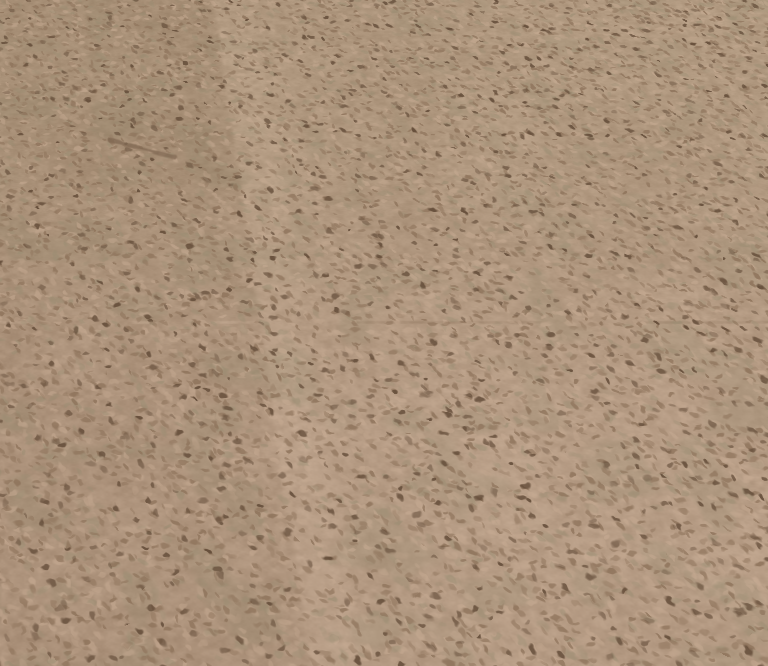
This texture is drawn by a WebGL 2 fragment shader. Its source:

```glsl
#version 300 es
precision highp float;
// Speckled tan stone floor in mild perspective, with soft slab joints and brown grains.

uniform vec2 u_resolution;
out vec4 fragColor;

const vec3 GROUND = vec3(0.712, 0.609, 0.518);
const vec3 PALE = vec3(0.785, 0.675, 0.580);
const vec3 BROWN = vec3(0.555, 0.450, 0.355);
const vec3 DARK = vec3(0.370, 0.280, 0.205);
const vec3 OLIVE = vec3(0.600, 0.550, 0.445);

const float PERSPECTIVE = 0.30;    // shrink from bottom to top
const float VANISH_X = -0.02;      // x towards which the slabs converge
const float JOINT_X = 0.466;       // upright joint, at the bottom edge
const float JOINT_Y = 0.516;       // level joint
const float LEFT_SHADE = 0.033;    // the left slab is darker
const float MOTTLE = 0.085;        // fine tone variation
const float CLOUD = 0.045;         // broad tone variation
const float TILT = -0.45;          // mean grain direction
const float TILT_SPREAD = 2.0;
const float WARP = 0.0055;         // raggedness of grain outlines

float hash(vec2 p) {
    return fract(sin(dot(p, vec2(127.1, 311.7))) * 43758.5453);
}

float noise(vec2 p) {
    vec2 cell = floor(p), f = fract(p);
    f = f * f * (3.0 - 2.0 * f);
    float low = mix(hash(cell), hash(cell + vec2(1, 0)), f.x);
    float high = mix(hash(cell + vec2(0, 1)), hash(cell + vec2(1, 1)), f.x);
    return mix(low, high, f.y);
}

float fbm(vec2 p) {
    float sum = 0.0, amp = 0.5;
    for (int i = 0; i < 3; i++) {
        sum += amp * noise(p);
        p = p * 2.03 + 17.3;
        amp *= 0.5;
    }
    return sum / 0.875;
}

// Scattered soft ellipses; radii are in units of one grid cell
float grains(vec2 p, float cellSize, float share, vec2 radii, float seed) {
    p = p / cellSize + seed;
    vec2 home = floor(p);
    float cover = 0.0;
    for (int j = -1; j <= 1; j++) {
        for (int i = -1; i <= 1; i++) {
            vec2 id = home + vec2(i, j);
            float present = step(hash(id + 3.7), share);
            vec2 centre = id + vec2(hash(id + 11.3), hash(id + 23.9));
            float angle = TILT + TILT_SPREAD * (hash(id + 37.1) - 0.5);
            float size = mix(0.65, 1.25, hash(id + 51.7));
            vec2 d = p - centre;
            float c = cos(angle), s = sin(angle);
            d = vec2(c * d.x + s * d.y, c * d.y - s * d.x) / (radii * size);
            float strength = mix(0.4, 1.0, hash(id + 67.3));
            cover = max(cover, present * strength * smoothstep(1.35, 0.55, length(d)));
        }
    }
    return cover;
}

float segmentDistance(vec2 p, vec2 a, vec2 b) {
    vec2 ab = b - a;
    return length(p - a - ab * clamp(dot(p - a, ab) / dot(ab, ab), 0.0, 1.0));
}

void main() {
    vec2 p = gl_FragCoord.xy / u_resolution.y;

    // Floor plane
    float depth = 1.0 - PERSPECTIVE * p.y;
    vec2 q = vec2(p.x - VANISH_X, p.y) / depth;
    vec2 ragged = q + WARP * (vec2(noise(q * 150.0), noise(q * 150.0 + 41.0)) - 0.5);

    // Ground tone: mottling, clouds and a greener cast far away
    float cloud = fbm(q * 5.0);
    vec3 color = GROUND + CLOUD * (cloud - 0.5);
    color += MOTTLE * (fbm(q * vec2(75.0, 100.0)) - 0.5);
    color += vec3(-0.022, -0.013, -0.020) * smoothstep(0.35, 0.9, p.y);
    color = mix(color, OLIVE, 0.25 * smoothstep(0.58, 0.80, noise(q * 17.0 + 9.0)));

    // Slabs and joints
    float side = q.x - (JOINT_X - VANISH_X) + 0.006 * (noise(q * 20.0) - 0.5);
    color -= LEFT_SHADE * smoothstep(0.006, -0.006, side);
    color += 0.018 * smoothstep(0.10, 0.0, abs(side - 0.04));
    float level = smoothstep(0.0035, 0.0005, abs(p.y - JOINT_Y));
    float worn = smoothstep(0.35, 0.65, noise(vec2(p.x * 14.0, 5.0)));
    color += level * worn * mix(0.045, -0.035, smoothstep(0.3, 0.6, p.x));

    // Grains, from pale flecks to dark chips
    float crowd = 0.7 + 0.6 * cloud;
    float pale = grains(ragged, 0.021, 0.50, vec2(0.42, 0.22), 5.0);
    float olive = grains(ragged, 0.024, 0.30, vec2(0.40, 0.22), 71.0);
    float brown = grains(ragged, 0.0175, 0.60 * crowd, vec2(0.42, 0.21), 29.0);
    float dark = grains(ragged, 0.029, 0.50 * crowd, vec2(0.235, 0.145), 53.0);
    color = mix(color, PALE, 0.55 * pale);
    color = mix(color, OLIVE, 0.55 * olive);
    color = mix(color, BROWN, 0.85 * brown);
    color = mix(color, DARK, 0.85 * dark);

    // One short scratch
    float scratch = segmentDistance(p, vec2(0.165, 0.790), vec2(0.262, 0.764));
    color = mix(color, BROWN * 0.9, 0.75 * smoothstep(0.005, 0.001, scratch + 0.003 * (noise(p * 90.0) - 0.5)));

    fragColor = vec4(color, 1.0);
}
```
